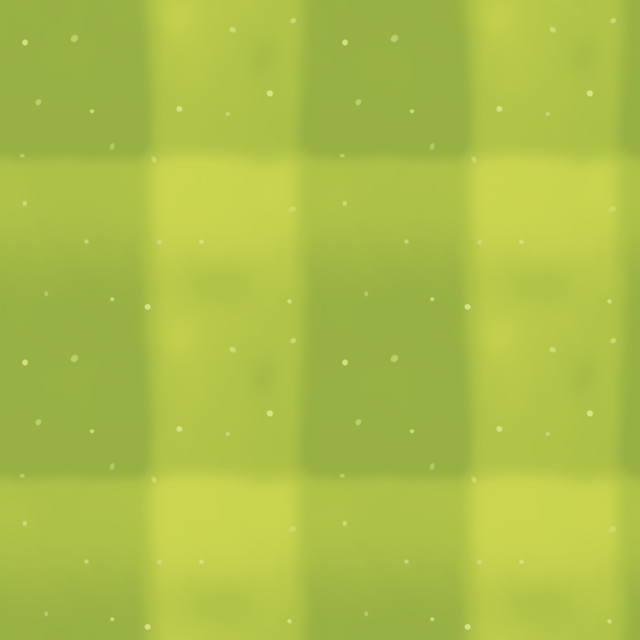
Write a WebGL 1 fragment shader that draws this texture.

```glsl
precision highp float;

uniform vec2 u_resolution;

#define REPEATS 2.0
#define DOT_CELLS 5.0
#define DOT_SHARE 0.86
#define DOT_RADIUS 0.046
#define EDGE_WARP 0.035
#define STROKE_DEPTH 0.13
#define REPEAT_VARIATION 0.05
#define DARK_GREEN vec3(0.595, 0.692, 0.266)
#define MID_GREEN vec3(0.690, 0.763, 0.280)
#define LIGHT_GREEN vec3(0.795, 0.835, 0.312)
#define DOT_COLOR vec3(0.870, 0.910, 0.590)

vec2 hash2(vec2 p) {
    vec3 q = fract(p.xyx * vec3(0.1031, 0.1030, 0.0973));
    q += dot(q, q.yzx + 33.33);
    return fract((q.xx + q.yz) * q.zy);
}

// Value noise on the unit square, wrapping after freq cells.
float noise(vec2 p, vec2 freq, float seed) {
    vec2 s = p * freq;
    vec2 i = floor(s);
    vec2 f = s - i;
    f = f * f * (3.0 - 2.0 * f);
    vec2 a = mod(i, freq) + seed;
    vec2 b = mod(i + 1.0, freq) + seed;
    float low = mix(hash2(a).x, hash2(vec2(b.x, a.y)).x, f.x);
    float high = mix(hash2(vec2(a.x, b.y)).x, hash2(b).x, f.x);
    return mix(low, high, f.y);
}

float fbm(vec2 p, vec2 freq, float seed) {
    float sum = 0.0;
    float gain = 0.5;
    for (int i = 0; i < 4; i++) {
        sum += gain * noise(p, freq, seed);
        freq *= 2.0;
        seed += 17.0;
        gain *= 0.5;
    }
    return sum / 0.9375;
}

// Soft steps that give the edges of overlapping brush strokes.
float terrace(float value, float steps) {
    float s = value * steps;
    return (floor(s) + smoothstep(0.3, 0.7, fract(s))) / steps;
}

// Soft oval spot, wrapped inside the tile.
float smudge(vec2 p, vec2 center, vec2 radius) {
    vec2 d = (fract(p - center + 0.5) - 0.5) / radius;
    return exp(-dot(d, d));
}

// Brightness of the soft checks: x to the right, y downward.
float checkTone(vec2 p) {
    float column = smoothstep(0.42, 0.53, p.x) * (1.0 - smoothstep(0.89, 0.99, p.x));
    column *= 1.0 - 0.2 * smoothstep(0.58, 0.9, p.x);
    float row = smoothstep(0.44, 0.54, p.y) * (1.0 - smoothstep(0.58, 0.97, p.y));
    float shade = smoothstep(0.15, 0.43, p.y) * (1.0 - smoothstep(0.44, 0.53, p.y));
    return 0.08 + 0.56 * column + 0.36 * row - 0.12 * shade;
}

// Coverage of the scattered flecks, one at most in each cell.
float flecks(vec2 p, float pixel) {
    vec2 s = p * DOT_CELLS;
    vec2 cell = mod(floor(s), DOT_CELLS);
    vec2 place = hash2(cell + 51.0);
    vec2 look = hash2(cell + 83.0);
    vec2 kind = hash2(cell + 127.0);
    vec2 d = fract(s) - mix(vec2(0.12), vec2(0.88), place);
    float angle = 6.2832 * kind.y;
    vec2 axis = vec2(cos(angle), sin(angle));
    d = vec2(dot(d, axis), dot(d, vec2(-axis.y, axis.x)));
    d.x *= mix(0.72, 1.0, look.y);
    float radius = DOT_RADIUS * mix(0.6, 1.1, look.x);
    float edge = max(pixel * DOT_CELLS, 0.012);
    float shape = 1.0 - smoothstep(radius - edge, radius + edge, length(d));
    return shape * step(kind.x, DOT_SHARE) * mix(0.35, 0.95, look.y);
}

void main() {
    vec2 canvas = gl_FragCoord.xy / u_resolution;
    vec2 tile = fract(canvas * REPEATS);
    vec2 down = vec2(tile.x, 1.0 - tile.y);

    // Painted checks with wandering borders
    vec2 warp = vec2(fbm(tile, vec2(5.0), 11.0), fbm(tile, vec2(6.0, 4.0), 29.0)) - 0.5;
    float tone = checkTone(fract(down + EDGE_WARP * warp));

    // Broad patches and upright brush strokes
    vec2 brushed = tile + 0.08 * warp;
    float patches = fbm(brushed, vec2(4.0), 43.0);
    float strokes = fbm(brushed, vec2(13.0, 5.0), 71.0);
    tone += STROKE_DEPTH * (terrace(patches, 9.0) + 0.6 * terrace(strokes, 7.0) - 0.8);

    // Shaded hollows, a pale spot, and slight change between repeats
    vec2 blurred = down + 0.05 * warp;
    tone -= 0.22 * smudge(blurred, vec2(0.82, 0.18), vec2(0.06, 0.08));
    tone -= 0.20 * smudge(blurred, vec2(0.68, 0.88), vec2(0.12, 0.07));
    tone += 0.14 * smudge(blurred, vec2(0.56, 0.06), vec2(0.06, 0.08));
    tone += REPEAT_VARIATION * (noise(canvas, vec2(7.0), 97.0) - 0.5);

    vec3 color = mix(DARK_GREEN, MID_GREEN, smoothstep(0.0, 0.5, tone));
    color = mix(color, LIGHT_GREEN, smoothstep(0.42, 1.0, tone));

    float pixel = REPEATS / min(u_resolution.x, u_resolution.y);
    color = mix(color, DOT_COLOR, flecks(tile, pixel));
    gl_FragColor = vec4(color, 1.0);
}
```
